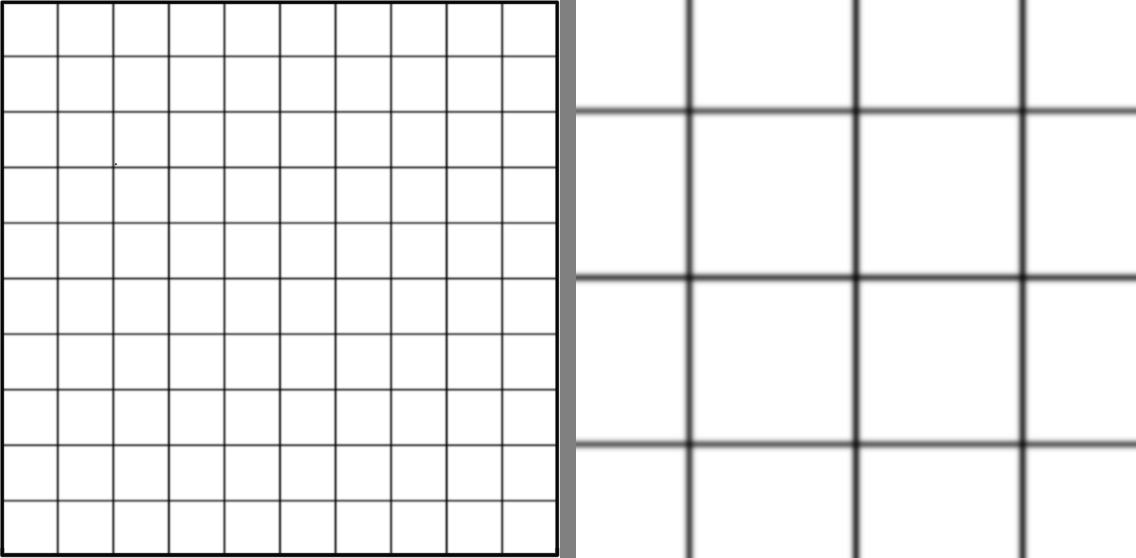
Left: the whole. Right: its middle third, enlarged.
This pattern is drawn by a Shadertoy shader. Its source:

```glsl
// Ten by ten grid of soft grey lines inside a heavy black frame, with one ink speck.

const float PITCH = 0.0992; // cell size as a share of the canvas width

// Soft ink profile of the inner lines: x holds the vertical set, y the horizontal set.
vec2 gridInk(vec2 p, float pixel) {
    vec2 index = round(p / PITCH);
    vec2 dist = p - index * PITCH;
    float spread = max(0.0018, 0.5 * pixel);
    vec2 profile = exp(-0.5 * dist * dist / (spread * spread));
    // Slight change of darkness from line to line
    vec2 strength = vec2(0.72, 0.61) + 0.05 * sin(index * vec2(2.4, 3.7) + vec2(0.5, 1.3));
    return profile * strength * step(abs(index), vec2(4.5));
}

float boxDistance(vec2 p, vec2 halfSize) {
    vec2 q = abs(p) - halfSize;
    return length(max(q, 0.0)) + min(max(q.x, q.y), 0.0);
}

// Coverage of a shape from its signed distance
float coverage(float dist, float pixel) {
    float soft = max(0.0016, 0.7 * pixel);
    return 1.0 - smoothstep(-soft, soft, dist);
}

void mainImage(out vec4 fragColor, in vec2 fragCoord) {
    float pixel = 1.0 / iResolution.x;
    vec2 p = (fragCoord - 0.5 * iResolution.xy) * pixel;

    // Inner lines, kept within the frame
    float frameDist = boxDistance(p - vec2(-0.0005, 0.0006), vec2(0.4955, 0.4935));
    vec2 lines = gridInk(p - vec2(0.0, 0.0008), pixel) * coverage(frameDist, pixel);
    float paper = (1.0 - lines.x) * (1.0 - lines.y);

    // Frame, a little heavier along the bottom
    float halfWidth = p.y < -0.48 ? 0.0036 : 0.0032;
    float frame = coverage(abs(frameDist) - halfWidth, pixel);

    // Stray speck
    float speck = coverage(length(p - vec2(-0.2930, 0.2050)) - 0.0015, pixel);

    float shade = mix(paper, 0.03, max(frame, speck));
    fragColor = vec4(vec3(shade), 1.0);
}
```
